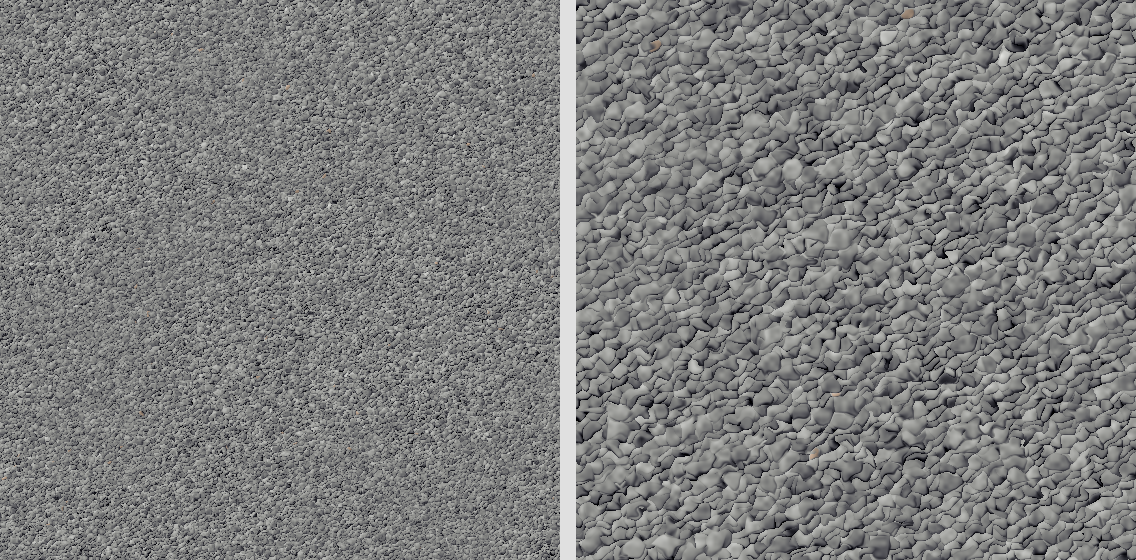
Left, the full canvas; right, a detail of the centre.
A three.js fragment shader for this texture:

```glsl
// Worn grey asphalt: tightly packed, slightly slanted stone chips in two sizes.
// Each layer is a cellular pattern; chips are lit from the upper left and cast
// broken, bluish crevices, while grit and broad noise roughen and vary them.

#define FINE_SCALE 138.0
#define COARSE_SCALE 88.0
#define GRIT_SCALE 300.0
#define CHIP_TILT 0.4
#define CHIP_ASPECT 1.35
#define FACE_TONE 0.538
#define TONE_SPREAD 0.19
#define RELIEF 0.19
#define CREVICE_DEPTH 0.29
#define RAGGEDNESS 0.0055
#define LIGHT_DIR vec2(-0.25, 0.97)

varying vec2 vUv;

vec3 hash3(vec2 p) {
  vec3 q = fract(p.xyx * vec3(0.1031, 0.1030, 0.0973));
  q += dot(q, q.yxz + 33.33);
  return fract((q.xxy + q.yzz) * q.zyx);
}

float valueNoise(vec2 p) {
  vec2 cell = floor(p);
  vec2 f = fract(p);
  f = f * f * (3.0 - 2.0 * f);
  float low = mix(hash3(cell).x, hash3(cell + vec2(1.0, 0.0)).x, f.x);
  float high = mix(hash3(cell + vec2(0.0, 1.0)).x, hash3(cell + 1.0).x, f.x);
  return mix(low, high, f.y);
}

float fbm(vec2 p) {
  float sum = 0.0;
  float weight = 0.5;
  for (int i = 0; i < 4; i++) {
    sum += weight * valueNoise(p);
    p = p * 2.03 + 17.3;
    weight *= 0.5;
  }
  return sum / 0.9375;
}

// Rotates and squeezes the plane so that chips lie along the tilt.
vec2 chipSpace(vec2 uv) {
  vec2 axis = vec2(cos(CHIP_TILT), sin(CHIP_TILT));
  return vec2(dot(uv, axis), dot(uv, vec2(-axis.y, axis.x)) * CHIP_ASPECT);
}

// Nearest chip: x = gap to its neighbour, y = slope to the light, zw = its random values.
vec4 chips(vec2 p) {
  vec2 cell = floor(p);
  float nearest = 9.0;
  float second = 9.0;
  vec2 offset = vec2(0.0);
  vec2 id = vec2(0.0);
  for (int y = -1; y <= 1; y++) {
    for (int x = -1; x <= 1; x++) {
      vec2 site = cell + vec2(float(x), float(y));
      vec3 rnd = hash3(site);
      vec2 toPoint = p - site - 0.5 - (rnd.xy - 0.5) * 0.9;
      float dist = length(toPoint) - 0.25 * rnd.z;
      if (dist < nearest) {
        second = nearest;
        nearest = dist;
        offset = toPoint;
        id = hash3(site + 71.7).xy;
      } else {
        second = min(second, dist);
      }
    }
  }
  return vec4(second - nearest, dot(offset, LIGHT_DIR), id);
}

// Grey level of a chip: own tone, lit slope and shaded crevice.
float chipTone(vec4 chip, float depth) {
  float crevice = 1.0 - smoothstep(0.0, 0.42, chip.x);
  float shade = 0.12 + 0.88 * smoothstep(-0.1, 0.4, -chip.y);
  return FACE_TONE + TONE_SPREAD * (chip.z - 0.5) + RELIEF * clamp(chip.y, -0.5, 0.5)
    - depth * crevice * shade;
}

void main() {
  // Broad patches: coarse chips gather near the top, worn areas are flatter.
  float patches = fbm(vUv * 6.0 + 3.1);
  float wear = smoothstep(0.45, 0.72, fbm(vUv * vec2(5.0, 7.0) + 41.0));
  float coverage = 0.16 + 0.2 * smoothstep(0.35, 0.7, patches)
    + 0.22 * smoothstep(0.66, 0.8, vUv.y + 0.15 * (patches - 0.5));

  // Ragged outlines and crevices that come and go.
  vec2 ragged = vec2(valueNoise(vUv * 170.0), valueNoise(vUv * 170.0 + 57.0)) - 0.5;
  vec2 p = chipSpace(vUv + RAGGEDNESS * ragged);
  float depth = CREVICE_DEPTH * (0.35 + 1.3 * valueNoise(vUv * 110.0 + 23.0));

  // Fine chips, overlaid by scattered coarse ones.
  vec4 fine = chips(p * FINE_SCALE + 200.0);
  vec4 coarse = chips(p * COARSE_SCALE + 500.0);
  float isCoarse = step(coarse.w, coverage * (1.0 - 0.5 * wear)) * smoothstep(0.0, 0.2, coarse.x);
  float tone = mix(chipTone(fine, depth), chipTone(coarse, depth) - 0.01, isCoarse);

  // Wear softens the relief; grit roughens the faces.
  tone = mix(tone, 0.495, 0.24 * wear);
  tone += 0.17 * (valueNoise(vUv * GRIT_SCALE) - 0.5);

  // Rare bright glints on the finest chips.
  tone += 0.13 * step(0.988, fine.w) * smoothstep(0.1, 0.35, fine.x) * (1.0 - isCoarse);

  // Bluish shadows, neutral to faintly warm lights, a few rusty chips.
  vec3 shadowTint = vec3(-0.006, -0.006, 0.020);
  vec3 lightTint = vec3(0.001, 0.004, -0.009);
  vec3 color = vec3(tone) + mix(shadowTint, lightTint, smoothstep(0.25, 0.6, tone));
  float rust = step(0.998, fine.z) * smoothstep(0.05, 0.3, fine.x) * (1.0 - isCoarse);
  color = mix(color, color * vec3(1.04, 0.9, 0.8), rust);
  gl_FragColor = vec4(clamp(color, 0.0, 1.0), 1.0);
}
```
